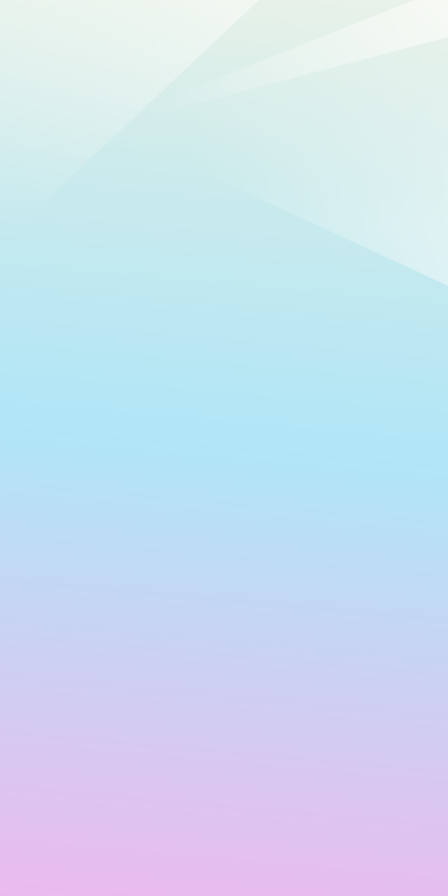
Write a Shadertoy shader that draws this background.

```glsl
const vec3 CREAM = vec3(0.92, 0.95, 0.91);
const vec3 MINT  = vec3(0.80, 0.92, 0.925);
const vec3 CYAN  = vec3(0.69, 0.90, 0.97);
const vec3 PINK  = vec3(0.92, 0.73, 0.93);
const vec3 LIGHT = vec3(0.99, 0.99, 0.98);

// Linear ramp clamped to 0..1
float ramp(float start, float end, float x) {
    return clamp((x - start) / (end - start), 0.0, 1.0);
}

// Signed distance to the line from a to b
float lineSide(vec2 p, vec2 a, vec2 b) {
    vec2 d = normalize(b - a);
    vec2 q = p - a;
    return d.x * q.y - d.y * q.x;
}

// Smooth mask for one side of a line
float halfPlane(vec2 p, vec2 a, vec2 b, float blur) {
    return smoothstep(-blur, blur, lineSide(p, a, b));
}

// Slightly tilted vertical gradient
vec3 skyGradient(float t) {
    vec3 color = mix(CREAM, MINT, ramp(-0.05, 0.17, t));
    color = mix(color, CYAN, ramp(0.17, 0.475, t));
    return mix(color, PINK, ramp(0.475, 1.0, t));
}

void mainImage(out vec4 fragColor, in vec2 fragCoord) {
    // x spans 0..1, y runs 0..2 downwards
    vec2 uv = fragCoord / iResolution.xy;
    vec2 p = vec2(uv.x, 2.0 * (1.0 - uv.y));
    float blur = 1.0 / iResolution.x;

    vec3 color = skyGradient(0.5 * (p.y - 0.09 * p.x));

    // Broad beam in the upper left
    vec2 beamTop = vec2(0.578, 0.0);
    vec2 beamFoot = vec2(0.052, 0.495);
    float beam = halfPlane(p, beamTop, beamFoot, blur);
    float edgeGlow = exp(-2.2 * max(lineSide(p, beamTop, beamFoot), 0.0));
    color = mix(color, LIGHT, 0.55 * beam * edgeGlow * ramp(0.5, 0.0, p.y));

    // Narrow ray reaching the upper right corner
    vec2 apex = vec2(0.159, 0.305);
    vec2 rayLow = vec2(1.0, 0.083);
    vec2 rayHigh = vec2(0.924, 0.0);
    float ray = halfPlane(p, apex, rayHigh, blur) * halfPlane(p, rayLow, apex, blur);
    color = mix(color, LIGHT, 0.7 * ray * ramp(0.35, 1.0, p.x));

    // Wide facet below the ray
    vec2 facetRight = vec2(1.0, 0.638);
    vec2 facetLeft = vec2(0.495, 0.404);
    float facet = halfPlane(p, apex, rayLow, blur) * halfPlane(p, facetRight, facetLeft, blur);
    float facetFade = ramp(0.42, 1.0, p.x) * ramp(0.0, 0.5, p.y);
    color = mix(color, LIGHT, 0.45 * facet * facetFade);

    fragColor = vec4(color, 1.0);
}
```
